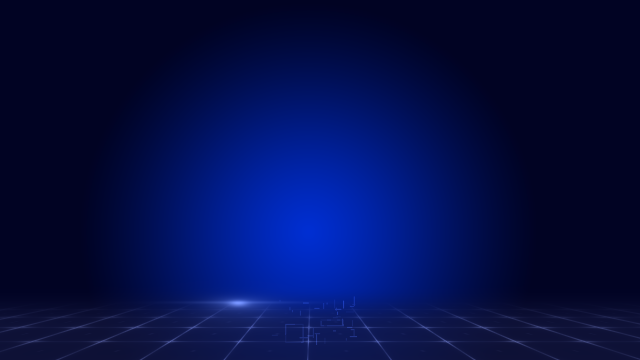
This background is drawn by a WebGL 1 fragment shader. Its source:

```glsl
precision highp float;

uniform vec2 u_resolution;

const vec3 NIGHT = vec3(0.002, 0.01, 0.138);
const vec3 GLOW_BLUE = vec3(0.0, 0.182, 0.825);
const vec3 FLOOR_TINT = vec3(0.08, 0.095, 0.25);
const vec3 LINE_BLUE = vec3(0.50, 0.54, 0.72);
const vec3 FLARE_COLOR = vec3(0.56, 0.60, 0.68);
const vec3 CIRCUIT_BLUE = vec3(0.30, 0.40, 0.75);
const float HORIZON = 0.294;
const float COLUMN_SCALE = 0.79;
const float ROW_SCALE = 1.258;

float hash(vec2 p) {
  return fract(sin(dot(p, vec2(127.1, 311.7))) * 43758.55);
}

// Distance to the nearest whole number
float gridDistance(float v) {
  return abs(fract(v + 0.5) - 0.5);
}

// Antialiased stroke of a given half width
float stroke(float dist, float halfWidth, float pixel) {
  return 1.0 - smoothstep(halfWidth - 0.5 * pixel, halfWidth + pixel, dist);
}

float boxDistance(vec2 p, vec2 halfSize) {
  vec2 d = abs(p) - halfSize;
  return length(max(d, 0.0)) + min(max(d.x, d.y), 0.0);
}

float gaussian(vec2 p, vec2 radius) {
  vec2 q = p / radius;
  return exp(-dot(q, q));
}

vec3 backdrop(vec2 p, vec2 center, float radius) {
  float t = clamp(1.0 - length(p - center) / radius, 0.0, 1.0);
  return mix(NIGHT, GLOW_BLUE, mix(t, smoothstep(0.0, 1.0, t), 0.35));
}

// Perspective grid that fades between its crossings
float floorGrid(vec2 p, float pixel) {
  float depth = max(HORIZON - p.y, 0.02);
  vec2 cell = vec2((p.x + 0.023) / (COLUMN_SCALE * depth) + 0.048,
                   ROW_SCALE / depth - 0.177);
  vec2 scale = vec2(COLUMN_SCALE * depth, depth * depth / ROW_SCALE);
  vec2 d = vec2(gridDistance(cell.x), gridDistance(cell.y)) * scale;
  float crossing = gaussian(d, vec2(0.04, 0.016));
  // Columns are measured across their slanted screen direction
  d.x /= length(vec2(1.0, (p.x + 0.023) / depth));

  float columns = stroke(d.x, 0.0008, pixel) * (0.12 + 0.26 * crossing);
  float rows = stroke(d.y, 0.0005, pixel) * (0.05 + 0.18 * crossing);
  float halo = 0.04 * exp(-d.x / 0.006) + 0.025 * exp(-d.y / 0.005);
  float spark = 0.16 * gaussian(d, vec2(0.008, 0.004));

  vec2 midCell = (fract(cell) - 0.5) * scale;
  float mark = 0.08 * gaussian(midCell, vec2(0.005, 0.0018));
  return max(columns, rows) + halo + spark + mark;
}

// Scattered short traces and small frames
float circuit(vec2 p, vec2 center, vec2 extent, float pixel) {
  vec2 q = p - center;
  float light = 0.0;
  for (int i = 0; i < 36; i++) {
    float id = float(i);
    vec2 random = vec2(hash(vec2(id, 1.3)), hash(vec2(id, 4.7)));
    vec2 spot = (random * 2.0 - 1.0) * extent;
    float size = mix(0.001, 0.014, hash(vec2(id, 8.1)));
    float upright = step(0.5, hash(vec2(id, 2.9)));
    vec2 halfSize = mix(vec2(size, 0.0), vec2(0.0, size), upright);
    float trace = stroke(boxDistance(q - spot, halfSize), 0.0003, pixel);
    light = max(light, trace * mix(0.1, 0.4, hash(vec2(id, 6.2))));
  }
  for (int i = 0; i < 2; i++) {
    float side = float(i);
    vec2 spot = mix(vec2(-0.055, -0.035), vec2(0.05, -0.006), side);
    vec2 halfSize = mix(vec2(0.024, 0.025), vec2(0.031, 0.008), side);
    float frame = abs(boxDistance(q - spot, halfSize));
    float gaps = 0.4 + 0.6 * step(0.45, hash(floor(q * 110.0)));
    light = max(light, 0.3 * gaps * stroke(frame, 0.0003, pixel));
  }
  return light;
}

// Soft core, wide halo and thin horizontal streak
float flare(vec2 p, vec2 center) {
  vec2 q = p - center;
  return 0.42 * gaussian(q, vec2(0.026, 0.009))
       + 0.22 * gaussian(q, vec2(0.075, 0.018))
       + 0.14 * gaussian(q - vec2(0.0, 0.003), vec2(0.17, 0.004))
       + 0.08 * gaussian(q + vec2(0.0, 0.02), vec2(0.14, 0.045));
}

void main() {
  float pixel = 1.0 / u_resolution.y;
  vec2 p = (gl_FragCoord.xy - vec2(0.5 * u_resolution.x, 0.0)) * pixel;

  vec3 color = backdrop(p, vec2(-0.032, 0.356), 0.635);

  // Floor emerges from the haze below the glow
  float floorFade = 1.0 - smoothstep(0.09, 0.205, p.y);
  color = mix(color, FLOOR_TINT, 0.65 * floorFade);
  float gridFade = 1.0 - smoothstep(0.07, 0.165, p.y);
  float edgeFade = 1.0 - 0.4 * smoothstep(0.35, 0.95, abs(p.x));
  color += LINE_BLUE * floorGrid(p, pixel) * gridFade * edgeFade;

  color += CIRCUIT_BLUE * circuit(p, vec2(-0.016, 0.109), vec2(0.12, 0.06), pixel);
  color += FLARE_COLOR * flare(p, vec2(-0.227, 0.157));

  gl_FragColor = vec4(min(color, 1.0), 1.0);
}
```
